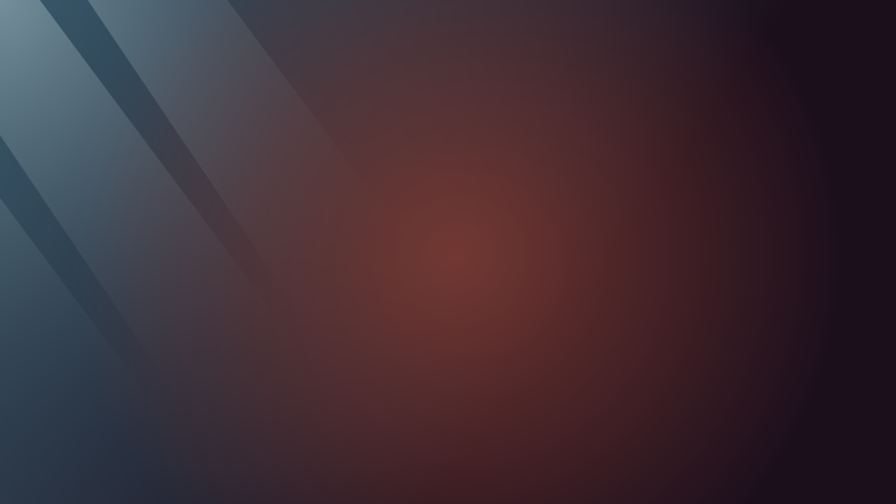
Reproduce this background procedurally as a Shadertoy shader.

```glsl
// Dusky backdrop: a diagonal teal-to-plum gradient with a warm round glow,
// crossed by three widening shafts of pale light from the upper left corner.
// Positions are in canvas heights, measured down from the top left.

// Coverage of the shaft lying between two slanted edges.
float shaft(vec2 p, float leftStart, float rightStart, float blur) {
    float fromLeft = p.x - p.y / 1.48 - leftStart;
    float fromRight = rightStart - p.x + p.y / 1.34;
    return smoothstep(-blur, blur, fromLeft) * smoothstep(-blur, blur, fromRight);
}

void mainImage(out vec4 fragColor, in vec2 fragCoord) {
    vec2 p = vec2(fragCoord.x, iResolution.y - fragCoord.y) / iResolution.y;
    // Keep the horizontal layout when the aspect ratio changes.
    p.x *= (16.0 / 9.0) * iResolution.y / iResolution.x;

    // Diagonal base gradient
    vec3 teal = vec3(0.22, 0.35, 0.42);
    vec3 plum = vec3(0.11, 0.06, 0.11);
    float slant = clamp((p.x + 0.7 * p.y) / 1.57, 0.0, 1.0);
    vec3 color = mix(teal, plum, slant);

    // Warm glow with a linear falloff
    vec3 ember = vec3(0.50, 0.235, 0.20);
    float glow = max(0.0, 1.0 - distance(p, vec2(0.903, 0.505)) / 0.764);
    color = mix(color, ember, 0.86 * glow);

    // Light shafts, fading away from the corner
    float light = 0.0;
    for (int i = 0; i < 3; i++) {
        float k = float(i);
        light += shaft(p, 0.174 - 0.355 * k, 0.451 - 0.372 * k, 0.9 / iResolution.y);
    }
    float fade = max(0.0, 1.0 - length(p) / 0.926);
    color = mix(color, vec3(0.95, 1.0, 1.0), 0.32 * fade * fade * min(light, 1.0));

    fragColor = vec4(color, 1.0);
}
```
